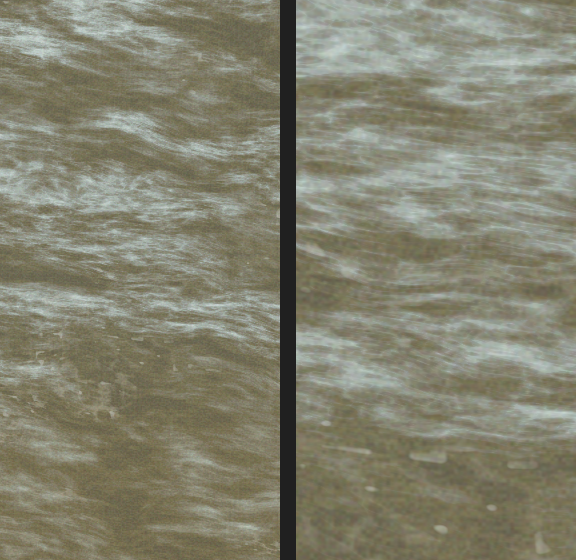
Left: the whole. Right: its middle third, enlarged.
This texture is drawn by a WebGL 1 fragment shader. Its source:

```glsl
precision highp float;
uniform vec2 u_resolution;

float hash(vec2 p) {
  return fract(sin(dot(p, vec2(127.1, 311.7))) * 43758.5453);
}

// Value noise in -1..1
float noise(vec2 p) {
  vec2 i = floor(p), f = fract(p);
  f = f * f * (3.0 - 2.0 * f);
  float low = mix(hash(i), hash(i + vec2(1.0, 0.0)), f.x);
  float high = mix(hash(i + vec2(0.0, 1.0)), hash(i + 1.0), f.x);
  return 2.0 * mix(low, high, f.y) - 1.0;
}

float fbm(vec2 p) {
  float sum = 0.0, amp = 0.5;
  for (int i = 0; i < 4; i++) {
    sum += amp * noise(p);
    p = mat2(1.9, 0.25, -0.35, 2.0) * p + 13.7;
    amp *= 0.5;
  }
  return sum;
}

// Thin bright crests, roughly 0..1
float ridges(vec2 p) {
  float sum = 0.0, amp = 0.5;
  for (int i = 0; i < 3; i++) {
    float crest = 1.0 - abs(noise(p));
    sum += amp * crest * crest * crest;
    p = mat2(1.7, 0.5, -0.2, 1.9) * p + 7.3;
    amp *= 0.65;
  }
  return sum;
}

// Muddy shadow through to reflected sky
vec3 waterColor(float tone) {
  vec3 c = mix(vec3(0.425, 0.41, 0.325), vec3(0.47, 0.45, 0.34), smoothstep(-1.7, -0.7, tone));
  c = mix(c, vec3(0.50, 0.49, 0.42), smoothstep(-0.7, 0.0, tone));
  c = mix(c, vec3(0.55, 0.55, 0.48), smoothstep(0.0, 0.6, tone));
  c = mix(c, vec3(0.58, 0.60, 0.56), smoothstep(0.6, 1.15, tone));
  c = mix(c, vec3(0.65, 0.69, 0.66), smoothstep(1.15, 1.85, tone));
  return mix(c, vec3(0.75, 0.80, 0.78), smoothstep(1.85, 3.4, tone));
}

void main() {
  vec2 p = gl_FragCoord.xy / u_resolution.x;
  float height = gl_FragCoord.y / u_resolution.y;
  float far = smoothstep(0.15, 0.45, height);

  // Gently bent current, drifting down to the right
  vec2 bend = vec2(noise(p * vec2(3.0, 5.0)), noise(p * vec2(2.6, 4.0) + 17.0));
  bend += 0.35 * vec2(noise(p * vec2(7.0, 12.0) + 9.0), noise(p * vec2(7.0, 11.0) + 37.0));
  vec2 q = p + vec2(0.05, 0.04) * bend;
  q.y += 0.13 * q.x;

  // Swells, lit on the side that faces the sky
  vec2 swellPos = q * vec2(2.3, 7.5) + 3.0;
  float swell = fbm(swellPos);
  float slope = swell - fbm(swellPos + vec2(0.1, 0.35));
  float chop = fbm(q * vec2(7.0, 25.0) + 31.0);

  // Short ripples, gathered in patches of sky reflection
  float sky = smoothstep(-0.2, 0.35, fbm(q * vec2(1.8, 5.0) + 52.0) + 0.5 * swell);
  float wavelet = fbm(q * vec2(17.0, 56.0) + 91.0);
  float ripple = ridges(q * vec2(12.0, 44.0) + 8.0);
  float glint = ridges(q * vec2(27.0, 88.0) + 64.0);
  float tone = -0.08 + 1.5 * swell + 1.3 * slope + 1.5 * chop;
  tone += wavelet * mix(1.3, 2.2, sky * far);
  tone += (ripple - 0.4) * mix(0.9, 1.9, sky * far);
  tone += (glint - 0.4) * mix(0.7, 1.7, sky * far);
  tone += (sky - 0.5) * mix(0.4, 1.2, far);
  tone += 0.9 * smoothstep(0.66, 0.95, height) * sky * sky;
  vec3 color = waterColor(tone);
  color = mix(color, color * vec3(1.01, 0.985, 0.94), 1.0 - far);

  // Silty foam on the near waves, with scattered flecks further off
  float churn = smoothstep(-0.05, 0.3, fbm(q * vec2(3.0, 6.5) + 40.0));
  float froth = ridges(q * vec2(15.0, 30.0) + 23.0) + 0.5 * fbm(q * vec2(28.0, 46.0) + 77.0);
  float foam = churn * smoothstep(0.25, 0.85, froth) * mix(0.8, 0.2, far);
  color = mix(color, vec3(0.66, 0.64, 0.56), foam);
  float fleck = smoothstep(0.66, 0.92, noise(q * vec2(36.0, 62.0) + 5.0));
  color = mix(color, vec3(0.73, 0.74, 0.70), 0.6 * fleck * churn);

  // Fine film grain
  vec3 grain = vec3(noise(p * 230.0), noise(p * 230.0 + 71.0), noise(p * 230.0 + 139.0));
  color += 0.022 * grain + 0.03 * noise(p * 210.0 + 211.0);
  gl_FragColor = vec4(color, 1.0);
}
```
